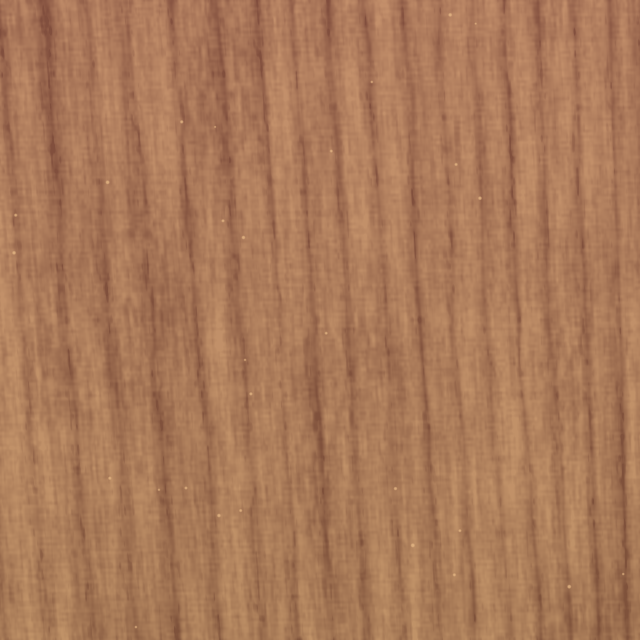
Reproduce this texture procedurally as a WebGL 1 fragment shader.

```glsl
precision highp float;

uniform vec2 u_resolution;

// Colours
const vec3 DARK_WOOD = vec3(0.54, 0.352, 0.262);
const vec3 LIGHT_WOOD = vec3(0.73, 0.538, 0.391);
const vec3 TOP_TINT = vec3(0.012, -0.014, 0.012);
const vec3 SPECK_COLOR = vec3(0.90, 0.72, 0.52);

// Growth rings
const float RING_DENSITY = 13.0;
const float RING_CROWDING = 4.3;
const float LEAN_LEFT = 0.075;
const float LEAN_RIGHT = 0.035;
const float RING_WOBBLE = 0.4;
const float RISE_WIDTH = 0.23;
const float FALL_WIDTH = 0.15;
const float CORE_WIDTH = 0.055;

// Tone amounts
const float BASE_TONE = 0.86;
const float RING_DEPTH = 0.70;
const float BROAD_DEPTH = 0.30;
const float STREAK_DEPTH = 0.38;
const float FIBRE_DEPTH = 0.30;
const float THREAD_DEPTH = 0.34;
const float WEAVE_DEPTH = 0.20;
const float MOTTLE_DEPTH = 0.40;
const float PORE_DEPTH = 0.34;

// Specks
const float SPECK_CELLS = 22.0;
const float SPECK_CHANCE = 0.06;

float hash(vec2 p) {
  return fract(sin(dot(p, vec2(127.1, 311.7))) * 43758.5453);
}

float noise(vec2 p) {
  vec2 i = floor(p);
  vec2 f = fract(p);
  f = f * f * (3.0 - 2.0 * f);
  float low = mix(hash(i), hash(i + vec2(1.0, 0.0)), f.x);
  float high = mix(hash(i + vec2(0.0, 1.0)), hash(i + 1.0), f.x);
  return mix(low, high, f.y);
}

float signedNoise(vec2 p) {
  return noise(p) - 0.5;
}

// Dark latewood lines, each varying in strength along its length
float rings(vec2 g) {
  float phase = RING_DENSITY * g.x + RING_CROWDING * g.x * g.x + 0.1;
  phase += RING_WOBBLE * signedNoise(g * vec2(7.0, 1.8));
  phase += 0.10 * signedNoise(g * vec2(30.0, 12.0));
  float id = floor(phase + 0.5);
  float offset = phase - id;
  float width = offset < 0.0 ? RISE_WIDTH : FALL_WIDTH;
  float band = exp(-offset * offset / (width * width));
  float core = exp(-offset * offset / (CORE_WIDTH * CORE_WIDTH));
  float strength = mix(0.4, 1.0, noise(vec2(id * 7.3, g.y * 3.5)));
  float broken = mix(0.3, 1.2, noise(vec2(id * 5.1, g.y * 38.0)));
  return strength * (0.75 * band + 0.45 * core * broken);
}

// Short rough patches, and fine dark pores gathered along the rings
float flaws(vec2 g, float ring) {
  float patches = smoothstep(0.58, 0.88, noise(g * vec2(10.0, 5.0) + 31.0));
  float mottle = patches * noise(g * vec2(130.0, 60.0));
  float pores = smoothstep(0.62, 0.95, noise(g * vec2(230.0, 60.0) + 67.0));
  return MOTTLE_DEPTH * mottle + PORE_DEPTH * pores * (0.35 + ring);
}

// Sparse bright dust, one possible speck per cell
float specks(vec2 uv) {
  vec2 cell = floor(uv * SPECK_CELLS);
  vec2 center = 0.15 + 0.7 * vec2(hash(cell + 3.7), hash(cell + 8.1));
  float dist = length(fract(uv * SPECK_CELLS) - center) / SPECK_CELLS;
  float radius = mix(0.0012, 0.0027, hash(cell + 15.3));
  float edge = 1.0 / u_resolution.y;
  float present = step(hash(cell + 21.9), SPECK_CHANCE);
  return present * (1.0 - smoothstep(radius - edge, radius + edge, dist));
}

void main() {
  vec2 uv = gl_FragCoord.xy / u_resolution;

  // Grain coordinates lean less towards the right
  vec2 grain = uv;
  grain.x += mix(LEAN_LEFT, LEAN_RIGHT, uv.x) * uv.y;

  float ring = rings(grain);
  float tone = BASE_TONE - RING_DEPTH * ring - flaws(grain, ring);
  tone += BROAD_DEPTH * signedNoise(grain * vec2(6.0, 2.5) + 52.0);
  tone += STREAK_DEPTH * signedNoise(grain * vec2(48.0, 2.5) + 23.0);
  tone += FIBRE_DEPTH * signedNoise(grain * vec2(125.0, 12.0) + 41.0);
  tone += THREAD_DEPTH * signedNoise(grain * vec2(235.0, 26.0) + 77.0);

  // Cross threads and grit
  tone += WEAVE_DEPTH * signedNoise(uv * vec2(60.0, 220.0) + 5.0);
  tone += WEAVE_DEPTH * signedNoise(uv * vec2(240.0, 130.0) + 9.0);

  vec3 color = mix(DARK_WOOD, LIGHT_WOOD, clamp(tone, -0.2, 1.15));
  color += TOP_TINT * (uv.y - 0.5);
  color = mix(color, SPECK_COLOR, 0.8 * specks(uv));
  gl_FragColor = vec4(color, 1.0);
}
```
